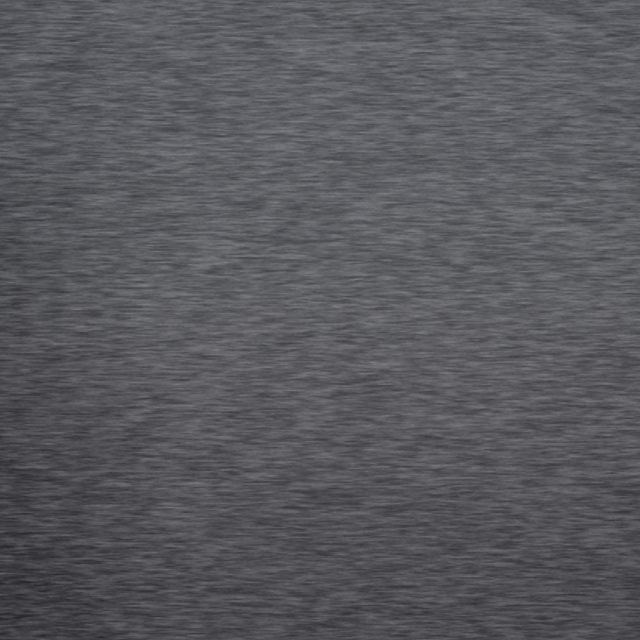
Reproduce this texture procedurally as a WebGL 1 fragment shader.

```glsl
precision highp float;
// Dark brushed metal: fine horizontal grain on a softly lit grey sheet.
// Rows of stretched noise, each with a random shift, are layered at several
// scales over a broad light that fades to the left and to the bottom.

uniform vec2 u_resolution;

const vec3 METAL_TINT = vec3(-0.002, -0.001, 0.019);

float hash(vec2 p) {
  vec3 q = fract(vec3(p.xyx) * 0.1031);
  q += dot(q, q.yzx + 33.33);
  return fract((q.x + q.y) * q.z);
}

// Smooth noise along one row, shifted at random so no columns line up
float rowNoise(float x, float row, float seed) {
  float shifted = x + 40.0 * hash(vec2(row, seed + 7.0));
  float cell = floor(shifted);
  float blend = smoothstep(0.0, 1.0, shifted - cell);
  vec2 key = vec2(cell, row + seed * 517.0);
  return mix(hash(key), hash(key + vec2(1.0, 0.0)), blend);
}

// Horizontal streaks, centred on zero; density is cells across and up
float streaks(vec2 uv, vec2 density, float seed) {
  vec2 p = uv * density;
  float row = floor(p.y);
  float blend = smoothstep(0.0, 1.0, p.y - row);
  return mix(rowNoise(p.x, row, seed), rowNoise(p.x, row + 1.0, seed), blend) - 0.5;
}

// Broad illumination: brightest above the centre, darkest at lower left
float sheetLight(vec2 uv) {
  float light = 0.380;
  light -= 0.088 * (1.0 - smoothstep(-0.12, 0.62, uv.y));
  light -= 0.074 * (1.0 - smoothstep(-0.05, 0.34, uv.x))
         * mix(1.0, 0.45, smoothstep(0.45, 1.0, uv.y));
  light -= 0.012 * smoothstep(0.75, 1.05, uv.x);
  light -= 0.012 * smoothstep(0.85, 1.05, uv.y);
  return light;
}

float brushedGrain(vec2 uv) {
  float grain = 0.105 * streaks(uv, vec2(34.0, 300.0), 1.0);
  grain += 0.100 * streaks(uv, vec2(64.0, 410.0), 2.0);
  grain += 0.030 * streaks(uv, vec2(22.0, 170.0), 3.0);
  grain += 0.040 * streaks(uv, vec2(240.0, 460.0), 4.0);
  return grain;
}

// Sparse bright hairlines
float hairlines(vec2 uv) {
  float strength = streaks(uv, vec2(42.0, 290.0), 5.0);
  return smoothstep(0.28, 0.48, strength);
}

void main() {
  vec2 uv = gl_FragCoord.xy / u_resolution;

  // A very slight wobble keeps the rows from looking ruled
  vec2 brushed = uv;
  brushed.y += 0.0015 * streaks(uv, vec2(16.0, 12.0), 6.0);

  float mottling = 0.010 * streaks(uv, vec2(14.0, 45.0), 8.0);
  float value = sheetLight(uv) + mottling;
  value += brushedGrain(brushed) + 0.035 * hairlines(brushed);

  // Cooler at the top, faintly violet towards the bottom
  vec3 tint = METAL_TINT + vec3(-0.003, 0.003, 0.0) * (uv.y - 0.4);
  gl_FragColor = vec4(clamp(value + tint, 0.0, 1.0), 1.0);
}
```
